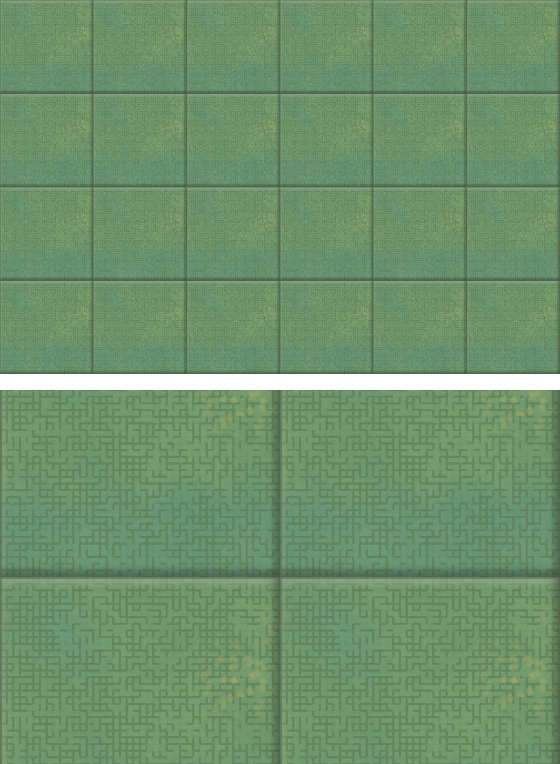
Top: the whole. Bottom: its middle third, enlarged.
Reproduce this texture procedurally as a Shadertoy shader.

```glsl
// Six by four glazed green tiles, each with a fine broken mesh over soft teal clouds.
// The mesh comes from hashed line segments, the clouds from layered sines, the flecks
// from cellular noise; a lit bevel frames every tile, so the whole wraps.

float hash(vec2 p) {
    vec3 q = fract(p.xyx * vec3(0.1031, 0.1030, 0.0973));
    q += dot(q, q.yzx + 33.33);
    return fract((q.x + q.y) * q.z);
}

// Three warped sine layers, roughly -1 to 1
float clouds(vec2 p) {
    float sum = 0.0, amp = 0.5;
    for (int i = 0; i < 3; i++) {
        p += 0.35 * sin(p.yx * 1.3 + float(i));
        sum += amp * sin(p.x) * cos(p.y);
        p = mat2(1.6, 1.2, -1.2, 1.6) * p;
        amp *= 0.6;
    }
    return sum;
}

// Distance to the nearest scattered point; its random value goes in y
vec2 cellular(vec2 p) {
    vec2 best = vec2(9.0, 0.0);
    for (int y = -1; y <= 1; y++)
    for (int x = -1; x <= 1; x++) {
        vec2 id = floor(p) + vec2(x, y);
        vec2 site = id + vec2(hash(id + 3.0), hash(id + 17.0));
        float d = length(p - site);
        if (d < best.x) best = vec2(d, hash(id + 41.0));
    }
    return best;
}

// Coverage of a line of the given half width, softened over one pixel
float line(float d, float halfWidth, float pixel) {
    return 1.0 - smoothstep(halfWidth - 0.5 * pixel, halfWidth + 0.5 * pixel, abs(d));
}

// Mesh of segments, each drawn strongly or faintly by chance
float mesh(vec2 p, float density, float pixel) {
    vec2 cell = floor(p), node = floor(p + 0.5), d = p - node;
    float upright = step(hash(vec2(node.x, cell.y) + 7.0), density);
    float level = step(hash(vec2(cell.x, node.y) + 91.0), density);
    float v = line(d.x, 0.17, pixel) * mix(0.15, 1.0, upright);
    float h = line(d.y, 0.17, pixel) * mix(0.15, 1.0, level);
    return max(v, h);
}

void mainImage(out vec4 fragColor, in vec2 fragCoord) {
    vec2 p = fract(fragCoord / iResolution.xy * vec2(6.0, 4.0));
    float pixel = 4.0 / iResolution.y;
    float cloud = clouds(p * 9.0 + 2.0);

    // Glaze: teal along the foot and in a slanted patch at the upper left
    float foot = 1.0 - smoothstep(0.24, 0.40, p.y + 0.09 * cloud);
    vec2 patchPos = mat2(0.7, 0.7, -0.7, 0.7) * (p - vec2(0.20, 0.80));
    float slant = exp(-dot(patchPos * patchPos, vec2(22.0, 70.0)));
    float teal = clamp(foot + slant * (0.8 + 0.5 * cloud), 0.0, 1.0);
    vec3 color = mix(vec3(0.455, 0.605, 0.430), vec3(0.415, 0.590, 0.460), teal);
    color += vec3(0.022, 0.014, 0.006) * cloud;

    // Yellow flecks gathered at the right, and a faint ring near the edge
    vec2 fleck = cellular(p * 26.0);
    float gather = exp(-60.0 * dot(p - vec2(0.86, 0.63), p - vec2(0.86, 0.63)));
    float spot = (1.0 - smoothstep(0.15, 0.5, fleck.x)) * step(0.45, fleck.y) * gather;
    float ring = line(length(p - vec2(0.975, 0.86)) - 0.035, 0.007, pixel);
    float warm = clamp(spot * 0.75 + ring * 0.22, 0.0, 1.0);

    // Mesh, denser in some areas than in others
    float density = 0.62 + 0.22 * sin(p.x * 11.0 + 3.0 * cloud) * cos(p.y * 8.0);
    float weave = mesh(p * 42.0, density, pixel * 42.0);
    color = mix(color, vec3(0.355, 0.480, 0.325), 0.62 * weave);
    color = mix(color, vec3(0.62, 0.66, 0.41), warm);
    color += 0.018 * (hash(floor(p * 84.0)) - 0.5);

    // Bevel: light on the top and left, shade on the right and foot
    float top = 1.0 - smoothstep(0.012, 0.045, 1.0 - p.y);
    float left = 1.0 - smoothstep(0.008, 0.035, p.x);
    float right = 1.0 - smoothstep(0.0, 0.045, 1.0 - p.x);
    float bottom = 1.0 - smoothstep(0.0, 0.050, p.y);
    color = mix(color, vec3(0.56, 0.65, 0.53), max(0.75 * top, 0.28 * left));
    color *= 1.0 - 0.26 * right;
    color *= 1.0 - 0.28 * bottom;

    // Narrow joint between tiles
    vec2 edge = min(p, 1.0 - p);
    float joint = line(min(edge.x, edge.y), 0.007, pixel);
    color = mix(color, vec3(0.32, 0.42, 0.31), 0.6 * joint);

    fragColor = vec4(color, 1.0);
}
```
